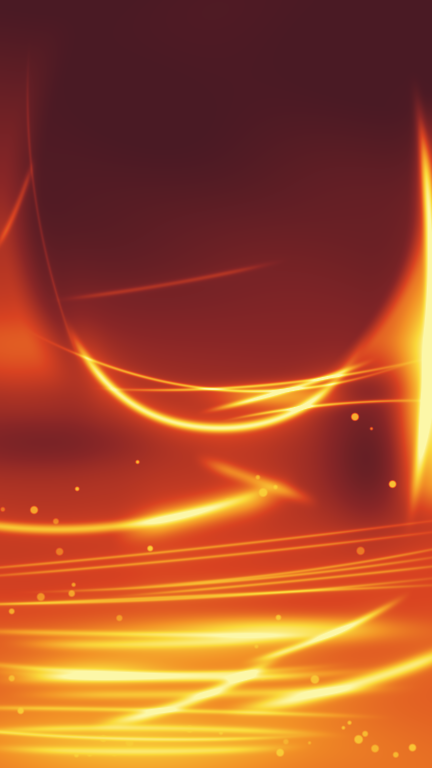
A WebGL 1 fragment shader for this background:

```glsl
precision highp float;

uniform vec2 u_resolution;

// Heat ramp, coldest to hottest
const vec3 MAROON = vec3(0.29, 0.10, 0.14);
const vec3 BROWN = vec3(0.54, 0.15, 0.15);
const vec3 RED = vec3(0.85, 0.26, 0.13);
const vec3 ORANGE = vec3(0.95, 0.57, 0.15);
const vec3 YELLOW = vec3(0.98, 0.85, 0.23);
const vec3 PALE = vec3(0.99, 0.97, 0.66);

const float HEIGHT = 16.0 / 9.0;        // canvas height when its width is 1
const float BASE_HEAT = 2.55;
const vec2 BOWL_LOW = vec2(0.51, 0.787);
const float BOWL_WIDTH = 0.010;
const float FINE = 0.0035;              // thin streak width
const float SWIRLS = 10.0;
const float THREADS = 7.0;
const float SPARKS = 44.0;
const float SPARK_HEAT = 3.9;

float hash(float n) {
  return fract(sin(n * 12.9898) * 4375.85);
}

float glow(vec2 p, vec2 center, vec2 radius) {
  vec2 d = (p - center) / radius;
  return exp(-dot(d, d));
}

// Bright core with a soft halo; d is the distance in widths
float beam(float d) {
  return exp(-d * d) + 0.25 * exp(-0.4 * d);
}

// Bent line from a to b along x, tapered at both ends
float streak(vec2 p, vec2 a, vec2 b, float bend, float width) {
  float span = b.x - a.x;
  float t = (p.x - a.x) / span;
  float s = clamp(t, 0.0, 1.0);
  float y = mix(a.y, b.y, s) + 4.0 * bend * s * (1.0 - s);
  float slope = (b.y - a.y + 4.0 * bend * (1.0 - 2.0 * s)) / span;
  float d = abs(p.y - y) / (width * sqrt(1.0 + slope * slope));
  return beam(d) * smoothstep(0.0, 0.3, t) * (1.0 - smoothstep(0.7, 1.0, t));
}

vec3 heatColor(float h) {
  vec3 c = mix(MAROON, BROWN, clamp(h, 0.0, 1.0));
  c = mix(c, RED, clamp(h - 1.0, 0.0, 1.0));
  c = mix(c, ORANGE, clamp(h - 2.0, 0.0, 1.0));
  c = mix(c, YELLOW, clamp(h - 3.0, 0.0, 1.0));
  return mix(c, PALE, clamp(h - 4.0, 0.0, 1.0));
}

// Broad warm and dark areas
float ambient(vec2 p) {
  float h = BASE_HEAT * (1.0 - smoothstep(-0.1, 1.55, p.y));
  h += 0.08 * sin(p.x * 7.0 + 2.0 * sin(p.y * 5.0)) * sin(p.y * 9.0 + p.x * 3.0);
  h += 0.35 * glow(p, vec2(0.5, 0.98), vec2(0.35, 0.2));
  h += 0.3 * glow(p, vec2(0.75, 1.28), vec2(0.3, 0.2));
  h += 0.8 * glow(p, vec2(0.03, 0.93), vec2(0.2, 0.11));
  h -= 0.5 * glow(p, vec2(0.12, 0.75), vec2(0.25, 0.06));
  h -= 0.9 * glow(p, vec2(0.86, 0.70), vec2(0.1, 0.15));

  // Side curtains
  float leftEdge = 0.07 + 0.6 * (p.y - 1.3) * (p.y - 1.3);
  float left = 1.0 - smoothstep(leftEdge - 0.07, leftEdge + 0.03, p.x);
  h += 1.1 * left * smoothstep(0.85, 1.02, p.y) * (1.0 - smoothstep(1.2, 1.8, p.y));
  float drop = max(1.3 - p.y, 0.0);
  float rightEdge = 0.955 - 1.35 * drop * drop;
  float right = smoothstep(rightEdge - 0.015, rightEdge + 0.05, p.x);
  h += 1.4 * right * smoothstep(0.86, 1.0, p.y) * (1.0 - smoothstep(1.35, 1.58, p.y));
  return h;
}

// Glowing arc across the middle with crossing highlights
float bowl(vec2 p) {
  float x = p.x - BOWL_LOW.x;
  float y = BOWL_LOW.y + 1.1 * x * x + 6.0 * x * x * x * x;
  float slope = 2.2 * x + 24.0 * x * x * x;
  float d = abs(p.y - y) / sqrt(1.0 + slope * slope);
  float ends = smoothstep(0.14, 0.24, p.x) * (1.0 - smoothstep(0.68, 0.86, p.x));
  float h = ends * (2.5 * beam(d / BOWL_WIDTH) + 0.5 * exp(-d / 0.05));
  h += 1.6 * streak(p, vec2(0.05, 1.02), vec2(0.98, 0.95), -0.11, FINE);
  h += 1.5 * streak(p, vec2(0.2, 0.88), vec2(1.0, 0.95), -0.03, FINE);
  h += 2.0 * streak(p, vec2(0.45, 0.82), vec2(0.88, 0.95), -0.01, 0.006);
  h += 1.6 * streak(p, vec2(0.5, 0.80), vec2(1.0, 0.85), 0.015, FINE);
  h += 1.5 * glow(p, vec2(0.64, 0.86), vec2(0.13, 0.025));
  return h + 0.7 * streak(p, vec2(0.1, 1.08), vec2(0.68, 1.18), -0.01, 0.006);
}

// Upright flame at the right and faint veils at the left
float flames(vec2 p) {
  float h = 3.4 * glow(p, vec2(1.02, 0.85), vec2(0.085, 0.24)) * smoothstep(0.54, 0.66, p.y);
  h += 2.6 * streak(p.yx, vec2(0.52, 0.94), vec2(1.62, 0.955), 0.05, 0.012);
  h += 0.5 * streak(p.yx, vec2(0.9, 0.2), vec2(1.7, 0.07), -0.05, FINE);
  return h + 0.8 * streak(p.yx, vec2(1.18, -0.02), vec2(1.42, 0.08), 0.01, 0.007);
}

// Comet, threads and pooled swirls of the lower half
float river(vec2 p) {
  float h = 1.7 * streak(p, vec2(-0.25, 0.61), vec2(0.68, 0.67), -0.085, 0.011);
  h += 1.5 * streak(p, vec2(0.25, 0.54), vec2(0.70, 0.65), 0.0, 0.03);
  h += 1.0 * streak(p, vec2(0.44, 0.72), vec2(0.75, 0.61), 0.0, 0.015);
  for (float i = 0.0; i < THREADS; i++) {
    float r = hash(i + 3.0);
    vec2 a = vec2(-0.3 + 0.6 * r, 0.37 + 0.012 * i);
    vec2 b = vec2(1.15, 0.43 + 0.027 * i);
    h += 0.85 * streak(p, a, b, -0.03 * hash(i + 9.0), FINE);
  }
  for (float i = 0.0; i < SWIRLS; i++) {
    float r = hash(i + 21.0);
    float y = 0.01 + 0.03 * i;
    vec2 a = vec2(-0.3 + 0.35 * r, y + 0.04);
    vec2 b = vec2(0.65 + 0.4 * hash(i + 31.0), y + 0.07 * r);
    h += 0.8 * streak(p, a, b, 0.06 * hash(i + 41.0) - 0.04, FINE + 0.009 * r);
  }
  h += 1.9 * glow(p, vec2(0.68, 0.32), vec2(0.22, 0.028));
  h += 1.0 * glow(p, vec2(0.4, 0.29), vec2(0.28, 0.05));
  h += 1.2 * glow(p, vec2(0.22, 0.22), vec2(0.16, 0.03));
  h += 0.9 * glow(p, vec2(0.35, 0.05), vec2(0.4, 0.09));
  h += 1.5 * streak(p, vec2(0.55, 0.24), vec2(0.96, 0.41), -0.02, 0.008);
  h += 1.6 * streak(p, vec2(0.2, 0.1), vec2(0.68, 0.28), -0.035, 0.012);
  return h + 1.9 * streak(p, vec2(0.5, 0.13), vec2(1.15, 0.32), -0.03, 0.016);
}

// Scattered round embers, denser toward the bottom
float sparks(vec2 p) {
  float cover = 0.0;
  for (float i = 0.0; i < SPARKS; i++) {
    float r = hash(i + 71.0);
    vec2 c = vec2(hash(i + 51.0), 0.03 + 0.9 * r * r);
    float size = mix(0.003, 0.010, hash(i + 91.0));
    float disc = 1.0 - smoothstep(size - 0.003, size + 0.003, length(p - c));
    cover = max(cover, disc * mix(0.4, 1.0, hash(i + 111.0)));
  }
  return cover;
}

void main() {
  vec2 p = gl_FragCoord.xy / u_resolution * vec2(1.0, HEIGHT);
  float heat = max(ambient(p), 0.0) + bowl(p) + flames(p) + river(p);
  heat = mix(heat, max(heat, SPARK_HEAT), sparks(p));
  gl_FragColor = vec4(heatColor(heat), 1.0);
}
```
